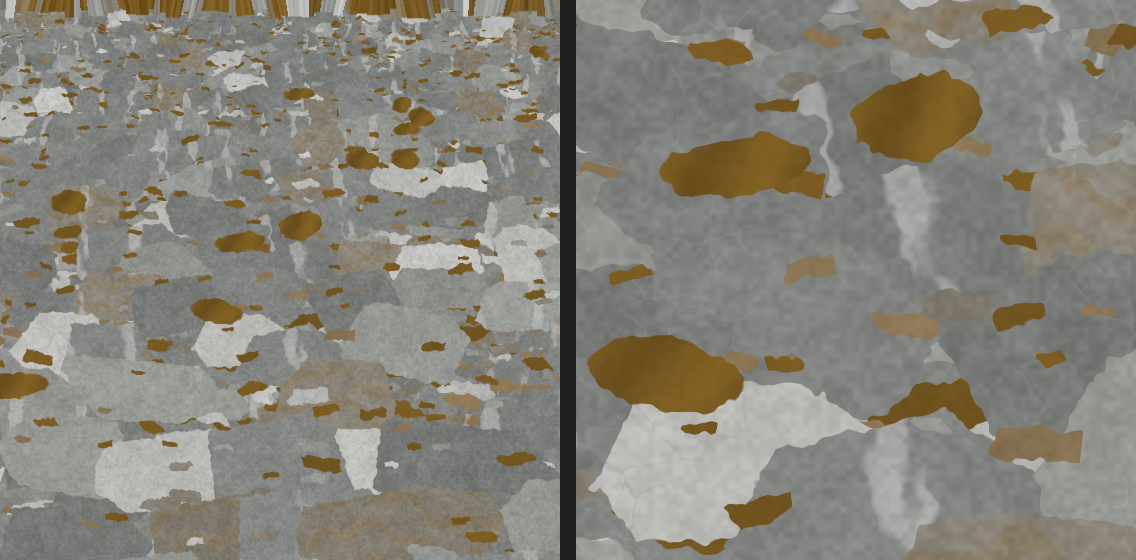
Left, the full canvas; right, a detail of the centre.
This texture is drawn by a WebGL 2 fragment shader. Its source:

```glsl
#version 300 es
precision highp float;
// Overlapping grey stone slabs, small and dense at the top, with ochre chips in the gaps.
uniform vec2 u_resolution;
out vec4 fragColor;

const vec3 GREY  = vec3(0.492, 0.50, 0.488);
const vec3 LIGHT = vec3(0.58, 0.587, 0.572);
const vec3 PALE  = vec3(0.735, 0.735, 0.725);
const vec3 WARM  = vec3(0.515, 0.492, 0.445);
const vec3 TAN   = vec3(0.54, 0.455, 0.33);
const vec3 OCHRE = vec3(0.46, 0.342, 0.125);
const float TOP_ROW = 0.022;     // row height at the top edge
const float GROWTH = 0.14;       // gain in row height per unit of depth
const float COLUMN = 1.7;        // column width in row heights
const float ROUGHNESS = 0.006;   // raggedness of the broken edges
const float FRINGE = 0.034;      // longest streak along the top edge
const float TAU = 6.28319;
const int SLAB = 0, CHIP = 1, BLOB = 2;

float hash(vec2 p) {
    vec3 q = fract(p.xyx * 0.1031);
    q += dot(q, q.yzx + 33.33);
    return fract((q.x + q.y) * q.z);
}
float noise(vec2 p) {
    vec2 i = floor(p), f = fract(p);
    f = f * f * (3.0 - 2.0 * f);
    return mix(mix(hash(i), hash(i + vec2(1, 0)), f.x),
               mix(hash(i + vec2(0, 1)), hash(i + vec2(1, 1)), f.x), f.y);
}
// Cellular noise: gap between the two nearest points, zero on cell borders
float cellGap(vec2 p) {
    vec2 nearest = vec2(9.0);
    for (int n = 0; n < 9; n++) {
        vec2 id = floor(p) + vec2(n % 3 - 1, n / 3 - 1);
        float d = distance(p, id + vec2(hash(id), hash(id + 57.0)));
        nearest = d < nearest.x ? vec2(d, nearest.x) : vec2(nearest.x, min(nearest.y, d));
    }
    return nearest.y - nearest.x;
}
// Irregular convex polygon around an ellipse, clipped by a box
float shardDistance(vec2 q, vec2 halfSize, vec2 id) {
    float d = max(abs(q.x) - 1.15 * halfSize.x, abs(q.y) - halfSize.y);
    for (float k = 0.0; k < 6.0; k++) {
        float a = (k + 0.7 * hash(id + k * 7.1)) * TAU / 6.0;
        vec2 n = vec2(cos(a), sin(a));
        d = max(d, dot(q, n) - length(n * halfSize) * (0.8 + 0.45 * hash(id + k * 3.7 + 40.0)));
    }
    return d;
}
vec3 slabColor(vec2 q, vec2 id) {
    float kind = hash(id + 11.0), phase = TAU * hash(id + 13.0);
    vec3 c = kind < 0.63 ? GREY : kind < 0.82 ? LIGHT : kind < 0.91 ? PALE : WARM;
    c += 0.06 * (hash(id + 17.0) - 0.5);
    // Upright worn facets with frayed sides
    float fray = noise(q * vec2(9.0, 2.0) + phase * 7.0);
    float wave = sin(q.x * 5.0 + q.y * sin(phase * 3.0) + phase) + 0.9 * (fray - 0.5);
    c = mix(c, PALE, 0.65 * smoothstep(0.65, 1.05, wave) * step(0.6, hash(id + 19.0)));
    float streak = sin(q.y * 13.0 + 2.0 * sin(q.x * 3.0 + phase) + sin(q.x * 9.0 - q.y * 5.0));
    return kind < 0.91 ? c : mix(c, TAN, 0.45 * smoothstep(0.0, 1.0, streak));
}
vec3 chipColor(vec2 id) {
    float kind = hash(id + 23.0);
    vec3 c = kind < 0.44 ? OCHRE : kind < 0.6 ? TAN : kind < 0.7 ? PALE : kind < 0.88 ? LIGHT : WARM;
    return c * (0.94 + 0.12 * hash(id + 29.0));
}
// Paints one layer of scattered shards whose rows widen with depth
void paintShards(inout vec3 color, vec2 p, int type, float scale, float density, float seed) {
    float rate = GROWTH * scale, blur = 0.7 / u_resolution.y;
    float row = floor(log(1.0 + GROWTH * p.y / TOP_ROW) / rate);
    for (int n = 0; n < 9; n++) {
        float r = row + float(n / 3 - 1), h = scale * TOP_ROW * exp(rate * (r + 0.5));
        vec2 cell = vec2(floor(p.x / (COLUMN * h)) + float(n % 3 - 1), r), id = cell + seed;
        if (hash(id) > density) continue;
        vec2 jitter = 0.5 + 0.6 * (vec2(hash(id + 3.0), hash(id + 5.0)) - 0.5);
        float depth = (exp(rate * (r + jitter.y)) - 1.0) * TOP_ROW / GROWTH;
        vec2 q = (p - vec2((cell.x + jitter.x) * COLUMN * h, depth)) / h;
        float a = 0.5 * (hash(id + 7.0) - 0.5);
        q = mat2(cos(a), sin(a), -sin(a), cos(a)) * q;
        vec2 pick = vec2(hash(id + 8.0), hash(id + 9.0));
        vec2 halfSize = type == CHIP ? mix(vec2(0.4, 0.15), vec2(1.6, 0.55), pick * pick.yx)
                                     : mix(vec2(0.75, 0.45), vec2(1.35, 0.75), pick);
        float d = type == BLOB ? (length(q / halfSize) - 1.0) * halfSize.y : shardDistance(q, halfSize, id);
        vec3 c = type == SLAB ? slabColor(q, id) : type == CHIP ? chipColor(id)
               : OCHRE * (1.0 + 0.1 * sin(q.x * 3.0 + q.y * 2.0));
        color = mix(color, c, smoothstep(blur, -blur, d * h));
    }
}
void main() {
    vec2 uv = gl_FragCoord.xy / u_resolution.y, p = vec2(uv.x, 1.0 - uv.y);
    vec2 ragged = p + ROUGHNESS * (vec2(noise(p * 85.0), noise(p * 85.0 + 31.0)) - 0.5);
    ragged += 0.5 * ROUGHNESS * (vec2(noise(p * 210.0), noise(p * 210.0 + 17.0)) - 0.5);
    // Rubble first, then the slabs, then loose pieces on top
    vec3 color = mix(GREY, LIGHT, noise(p * 30.0));
    paintShards(color, ragged, SLAB, 0.5, 0.9, 100.0);
    paintShards(color, ragged, CHIP, 0.27, 0.9, 200.0);
    paintShards(color, ragged, SLAB, 0.85, 0.84, 300.0);
    paintShards(color, ragged, CHIP, 0.24, 0.18, 400.0);
    paintShards(color, ragged, BLOB, 0.42, 0.016, 500.0);
    // Mineral mottling and fine veins, weaker on the smooth ochre
    float stone = 1.0 - smoothstep(0.1, 0.28, color.r - color.b);
    float mottle = 0.7 * noise(p * 45.0) + 0.7 * noise(p * 120.0) + noise(p * 270.0) - 1.2;
    float vein = 1.0 - smoothstep(0.0, 0.08, cellGap(ragged * 26.0 + noise(p * 40.0)));
    color += mix(0.018, 0.06, stone) * mottle;
    color += stone * (color.r > 0.66 ? -0.05 : 0.03) * vein * smoothstep(0.45, 0.75, noise(p * 12.0));
    // Upright streaks along the top edge
    float lean = p.x + 0.25 * p.y * sin(p.x * 23.0);
    float strip = floor(lean * 62.0 + 0.4 * sin(lean * 90.0));
    float tip = FRINGE * (0.45 + 0.55 * hash(vec2(strip, 71.0)));
    vec3 streak = chipColor(vec2(strip, 83.0)) + 0.12 * (noise(vec2(lean * 260.0, 3.0)) - 0.5);
    color = mix(color, streak, smoothstep(1.0, -1.0, (p.y - tip) * u_resolution.y));
    fragColor = vec4(color, 1.0);
}
```
